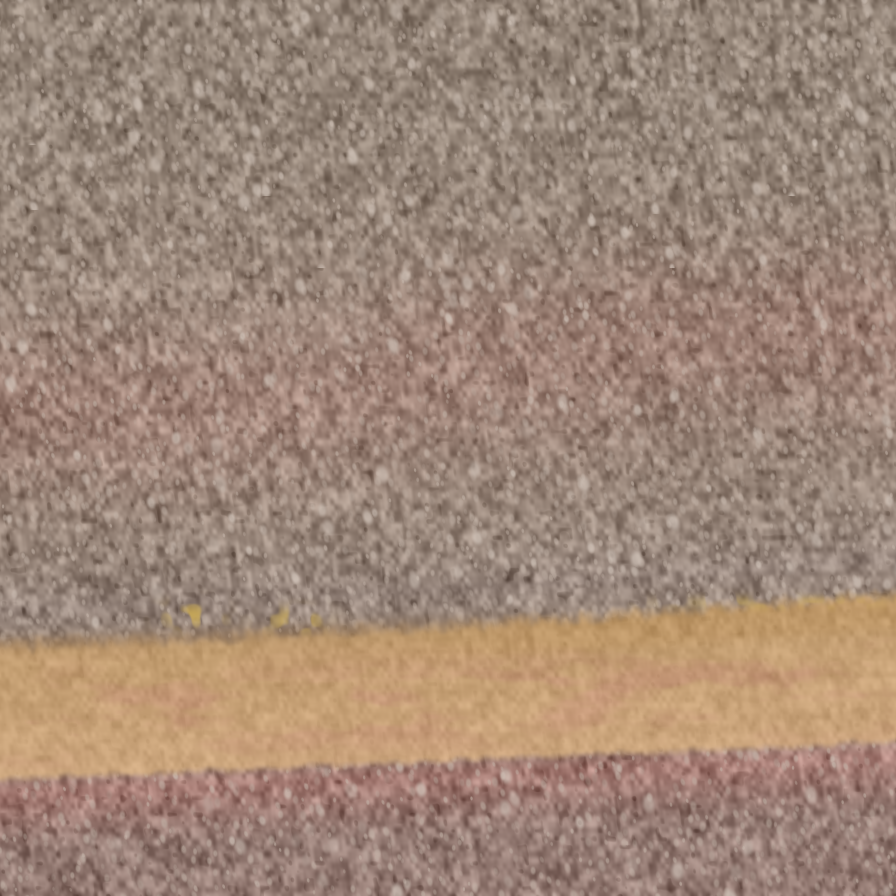
This texture is drawn by a Shadertoy shader. Its source:

```glsl
// Speckled asphalt crossed by a worn, slightly tilted ochre road stripe.

float hash(vec2 p) {
    return fract(sin(dot(p, vec2(127.1, 311.7))) * 43758.5453);
}

float noise(vec2 p) {
    vec2 i = floor(p), f = fract(p);
    f = f * f * (3.0 - 2.0 * f);
    return mix(mix(hash(i), hash(i + vec2(1, 0)), f.x),
               mix(hash(i + vec2(0, 1)), hash(i + vec2(1, 1)), f.x), f.y);
}

float fbm(vec2 p) {
    float sum = 0.0, amp = 0.5;
    for (int i = 0; i < 4; i++) {
        sum += amp * noise(p);
        p = mat2(1.6, 1.2, -1.2, 1.6) * p + 7.3;
        amp *= 0.5;
    }
    return sum / 0.9375;
}

// Scattered pale stones: one candidate per cell, with random size and brightness.
float stones(vec2 p, float density, float seed) {
    vec2 cell = floor(p);
    float light = 0.0;
    for (int y = -1; y <= 1; y++)
    for (int x = -1; x <= 1; x++) {
        vec2 id = cell + vec2(x, y);
        float pick = hash(id + seed);
        if (pick > density) continue;
        vec2 centre = id + vec2(hash(id + seed + 17.0), hash(id + seed + 41.0));
        float radius = mix(0.22, 0.58, hash(id + seed + 73.0));
        vec2 d = p - centre;
        d.x += 0.3 * (hash(id + seed + 95.0) - 0.5) * d.y;
        float disc = 1.0 - smoothstep(radius * 0.35, radius * 1.15, length(d * vec2(1.1, 0.85)));
        light = max(light, disc * mix(0.35, 1.0, pick / density));
    }
    return light;
}

// Soft elliptical spot.
float spot(vec2 p, vec2 centre, vec2 size) {
    vec2 d = (p - centre) / size;
    return exp(-dot(d, d));
}

void mainImage(out vec4 fragColor, in vec2 fragCoord) {
    vec2 uv = fragCoord / iResolution.xy;
    vec2 slanted = vec2(uv.x + 0.12 * uv.y, uv.y);
    float patches = fbm(uv * 6.0);

    // Broad asphalt tint: grey above, rosy diagonal band, cool grey near the stripe.
    vec3 road = mix(vec3(0.595, 0.525, 0.475), vec3(0.575, 0.515, 0.465), smoothstep(0.65, 0.9, uv.y));
    float rosyY = uv.y - 0.535 - 0.09 * uv.x + 0.06 * (patches - 0.5);
    road = mix(road, vec3(0.625, 0.505, 0.460), 0.9 * exp(-rosyY * rosyY / 0.009));
    float top = 0.280 + 0.030 * uv.x + 0.028 * uv.x * uv.x;
    float bottom = 0.130 + 0.042 * uv.x;
    road = mix(road, vec3(0.575, 0.510, 0.480), 0.7 * exp(-abs(uv.y - top - 0.04) / 0.045));

    // Rosy fringe below the stripe.
    vec3 lower = mix(vec3(0.585, 0.485, 0.455), vec3(0.650, 0.475, 0.445),
                     smoothstep(0.09, 0.0, bottom - uv.y));
    road = mix(road, lower, smoothstep(0.02, -0.02, uv.y - bottom));
    road += 0.05 * (patches - 0.5);

    // Fine grain, stretched a little along the vertical.
    float coarse = noise(slanted * vec2(115.0, 85.0)) - 0.5;
    float fine = noise(slanted * vec2(215.0, 150.0) + 31.0) - 0.5;
    float grain = 0.19 * coarse + 0.17 * fine;
    road += grain * vec3(1.0, 1.0, 0.98);
    float pits = smoothstep(0.72, 0.95, noise(slanted * vec2(140.0, 110.0) + 63.0));
    road -= 0.09 * pits;

    // Pale stones in two sizes, dense over the grey areas.
    float small = stones(slanted * vec2(115.0, 95.0), 0.32, 3.0);
    float large = stones(slanted * vec2(62.0, 56.0), 0.10 + 0.05 * smoothstep(0.6, 0.9, uv.y), 29.0);
    road = mix(road, vec3(0.765, 0.705, 0.660), 0.60 * small);
    road = mix(road, vec3(0.825, 0.775, 0.735), 0.68 * large);

    // Ochre paint: brighter toward the lower edge, rosy worn patches inside.
    float across = clamp((uv.y - bottom) / (top - bottom), 0.0, 1.0);
    vec3 paint = mix(vec3(0.800, 0.650, 0.490), vec3(0.755, 0.610, 0.430), across);
    float wear = fbm(uv * vec2(14.0, 40.0) + 11.0);
    float worn = smoothstep(0.42, 0.72, wear) * exp(-pow((across - 0.42) / 0.33, 2.0));
    paint = mix(paint, vec3(0.760, 0.560, 0.460), 0.65 * worn);
    float upperBand = smoothstep(0.70, 0.82, across) * smoothstep(0.30, 0.65, uv.x);
    paint = mix(paint, vec3(0.730, 0.570, 0.370), 0.45 * upperBand);
    paint += 0.05 * (fbm(uv * vec2(9.0, 70.0)) - 0.5) + 0.36 * grain - 0.025 * pits;

    // Irregular edges: ragged above, crisper below.
    float ragged = 0.014 * (fbm(uv * vec2(55.0, 35.0)) - 0.5) + 0.006 * coarse;
    float mask = smoothstep(-0.009, 0.010, top + ragged - uv.y)
               * smoothstep(-0.006, 0.006, uv.y - bottom + 0.5 * ragged);
    vec3 col = mix(road, paint, mask);

    // Brownish dust at the upper edge and yellow flecks where paint has splashed.
    float rim = exp(-pow((uv.y - top - 0.002) / 0.010, 2.0));
    col = mix(col, vec3(0.600, 0.470, 0.340), 0.40 * rim * smoothstep(0.75, 0.35, uv.x));
    float splash = spot(uv, vec2(0.215, 0.314), vec2(0.030, 0.014))
                 + spot(uv, vec2(0.330, 0.308), vec2(0.030, 0.013))
                 + 0.6 * spot(uv, vec2(0.860, 0.327), vec2(0.110, 0.008));
    float flecks = smoothstep(0.38, 0.70, noise(slanted * vec2(90.0, 75.0) + 5.0));
    col = mix(col, vec3(0.800, 0.670, 0.330), 0.85 * clamp(splash, 0.0, 1.0) * flecks);

    fragColor = vec4(clamp(col, 0.0, 1.0), 1.0);
}
```
